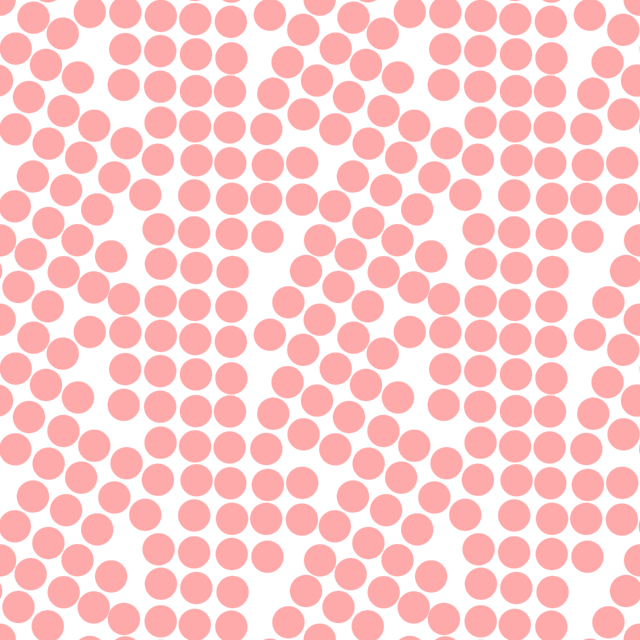
A three.js fragment shader for this pattern:

```glsl
// Pink dots packed in a repeating tile with two crystal-like grains:
// a wavy upright band on a straight lattice, and a tilted lattice around it.
// Tilted dots that would collide with the band are nudged aside or dropped.

#define TILE 0.5          // tile size on the canvas
#define RADIUS 0.0505     // dot radius, in tiles
#define CELLS 9.0         // straight lattice cells per tile
#define JITTER 0.043      // random shift, in cells
#define SHEAR 0.014       // slow bend of the straight rows, in tiles
#define BAND_CENTER 0.625 // band axis, in tiles
#define BAND_SWAY 0.13    // sideways swing of the band
#define BAND_HALF 0.23    // half width of the band
#define SQUEEZE 0.93      // closest spacing that is still nudged, in diameters
#define EDGE 0.0019       // width of the soft rim on the canvas

const float TAU = 6.2831853;
const vec3 PINK = vec3(1.0, 0.667, 0.667);
const vec3 WHITE = vec3(1.0);

varying vec2 vUv;

// Random pair in -1..1 for a lattice key
vec2 hash2(vec2 k) {
  vec3 p = fract(k.xyx * vec3(0.1031, 0.1030, 0.0973) + 0.17);
  p += dot(p, p.yzx + 33.33);
  return 2.0 * fract((p.xx + p.yz) * p.zy) - 1.0;
}

// Is a dot centre inside the wavy band?
bool inBand(vec2 p) {
  float axis = BAND_CENTER + BAND_SWAY * cos(TAU * (p.y - 0.43));
  return abs(fract(p.x - axis + 0.5) - 0.5) < BAND_HALF;
}

// Centre of a dot on the straight lattice
vec2 straightDot(vec2 id) {
  vec2 p = (id + 0.5 + JITTER * hash2(mod(id, CELLS))) / CELLS;
  p.y += SHEAR * sin(TAU * (p.x - 0.06));
  return p;
}

// Lattice turned by atan(1/2); it repeats exactly with the tile
vec2 tilt(vec2 id) {
  return vec2(2.0 * id.x + id.y, 2.0 * id.y - id.x);
}

// Centre of a dot on the tilted lattice
vec2 tiltedDot(vec2 id) {
  vec2 key = mod(tilt(id), 20.0) + 40.0;
  vec2 bend = 0.05 * sin(TAU * 0.25 * id.yx + vec2(0.6, 2.1));
  return tilt(id + bend + JITTER * hash2(key)) / 20.0;
}

// Offset from the nearest band dot to p
vec2 fromBandDot(vec2 p) {
  vec2 best = vec2(1.0);
  vec2 home = floor(p * CELLS);
  for (int j = -1; j <= 1; j++) {
    for (int i = -1; i <= 1; i++) {
      vec2 c = straightDot(home + vec2(float(i), float(j)));
      vec2 d = p - c;
      if (inBand(c) && dot(d, d) < dot(best, best)) best = d;
    }
  }
  return best;
}

// Distance from p to the nearest kept dot on the tilted lattice
float tiltedDistance(vec2 p) {
  float best = 1.0;
  vec2 home = floor(4.0 * vec2(2.0 * p.x - p.y, p.x + 2.0 * p.y) + 0.5);
  for (int j = -1; j <= 1; j++) {
    for (int i = -1; i <= 1; i++) {
      vec2 c = tiltedDot(home + vec2(float(i), float(j)));
      vec2 away = fromBandDot(c);
      float gap = length(away);
      if (gap > 2.0 * RADIUS * SQUEEZE) {
        c += away / gap * max(2.0 * RADIUS - gap, 0.0);
        best = min(best, length(p - c));
      }
    }
  }
  return best;
}

void main() {
  vec2 p = vUv / TILE;
  float d = min(length(fromBandDot(p)), tiltedDistance(p)) - RADIUS;
  float ink = clamp(0.5 - d * TILE / EDGE, 0.0, 1.0);
  gl_FragColor = vec4(mix(WHITE, PINK, ink), 1.0);
}
```
